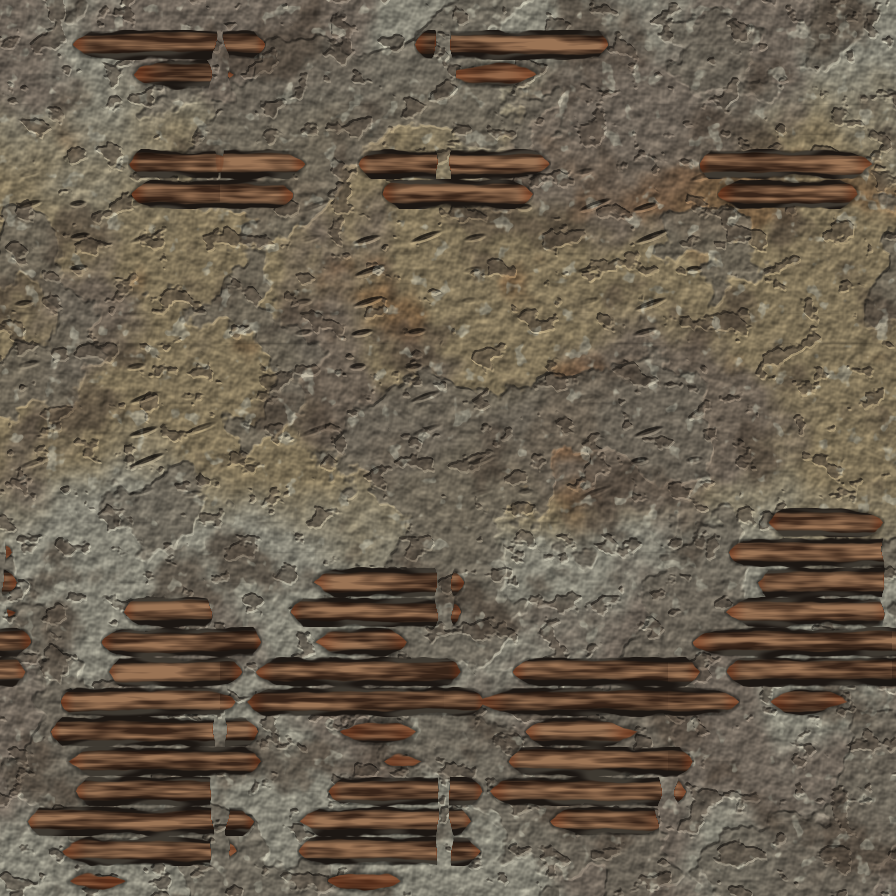
A Shadertoy shader for this texture:

```glsl
const vec3 PALE_PLASTER = vec3(0.51, 0.50, 0.45);
const vec3 OCHRE_PLASTER = vec3(0.49, 0.44, 0.34);
const vec3 TAUPE_PLASTER = vec3(0.40, 0.36, 0.32);
const vec3 UNDERCOAT = vec3(0.40, 0.375, 0.33);
const vec3 STAIN = vec3(0.29, 0.25, 0.21);
const vec3 RUST = vec3(0.42, 0.29, 0.18);
const vec3 FLECK = vec3(0.60, 0.59, 0.53);
const vec3 GAP = vec3(0.11, 0.09, 0.075);
const vec3 KEY_PLASTER = vec3(0.33, 0.31, 0.27);
const vec3 WOOD_DARK = vec3(0.22, 0.145, 0.10);
const vec3 WOOD_LIGHT = vec3(0.60, 0.45, 0.33);
const vec3 WOOD_END = vec3(0.46, 0.21, 0.10);
const float LATH_ROWS = 30.0;
const float STUDS = 4.0;
const int LOW_CLUSTERS = 10;
const int HIGH_CLUSTERS = 5;
const vec2 GOUGE_GRID = vec2(16.0, 28.0);
const vec2 LIGHT_STEP = vec2(-0.0010, 0.0022);
const float RELIEF_CONTRAST = 0.9;

vec2 hash2(vec2 p) {
    vec3 q = fract(p.xyx * vec3(0.1031, 0.1030, 0.0973));
    q += dot(q, q.yzx + 33.33);
    return fract((q.xx + q.yz) * q.zy);
}

float corner(vec2 cell, vec2 offset) {
    float a = 6.2832 * hash2(cell).x;
    return dot(vec2(cos(a), sin(a)), offset);
}

float gradientNoise(vec2 p) {
    vec2 i = floor(p), f = fract(p), e = vec2(1.0, 0.0);
    vec2 u = f * f * f * (f * (f * 6.0 - 15.0) + 10.0);
    return mix(mix(corner(i, f), corner(i + e.xy, f - e.xy), u.x),
               mix(corner(i + e.yx, f - e.yx), corner(i + e.xx, f - e.xx), u.x), u.y);
}

float fbm(vec2 p, int octaves) {
    float sum = 0.0, amp = 1.0;
    for (int i = 0; i < octaves; i++) {
        sum += amp * gradientNoise(p);
        p = p * 2.03 + 17.3;
        amp *= 0.5;
    }
    return sum;
}

// Broken areas: scattered ellipses, positive inside
float clusterField(vec2 p, vec2 center, vec2 radius) {
    vec2 d = p - center;
    d.x -= round(d.x);
    return 1.0 - length(d / radius);
}

float exposure(vec2 p) {
    float field = -1.0;
    for (int i = 0; i < LOW_CLUSTERS; i++) {
        float k = float(i);
        vec2 center = vec2(fract(0.4 + k * 0.7549), 0.06 + 0.34 * fract(0.5 + k * 0.5698));
        vec2 radius = vec2(0.12, 0.056) * (0.75 + 0.5 * hash2(vec2(k, 4.0)));
        field = max(field, clusterField(p, center, radius));
    }
    for (int i = 0; i < HIGH_CLUSTERS; i++) {
        float k = float(i);
        vec2 center = vec2(fract(0.24 + k * 0.32), 0.805 + 0.14 * mod(k, 2.0));
        field = max(field, clusterField(p, center, vec2(0.11, 0.035)));
    }
    return field;
}

// Wooden strips with dark gaps; rim is the shadow on the plaster around them
vec3 laths(vec2 p, out float hole, out float rim) {
    float row = floor(p.y * LATH_ROWS);
    float v = fract(p.y * LATH_ROWS) - 0.5;
    float soft = LATH_ROWS * (0.0006 + 0.5 / iResolution.y);

    float field = exposure(vec2(p.x, (row + 0.5) / LATH_ROWS));
    field += 0.45 * gradientNoise(vec2(p.x * 7.0, row * 7.31));
    float stud = abs(fract(p.x * STUDS + 0.52) - 0.5) / STUDS;
    stud += 0.008 * gradientNoise(p * vec2(5.0, 40.0));
    field -= 0.7 * (1.0 - smoothstep(0.002, 0.012, stud)) * step(0.3, hash2(vec2(row, 9.0)).x);

    float edge = 0.2 * fbm(p * vec2(22.0, 38.0), 3);
    float inside = 0.66 * sqrt(clamp(field / 0.16, 0.0, 1.0)) - 0.2 + edge - abs(v);
    hole = smoothstep(-soft, soft, inside);
    rim = smoothstep(-0.22, 0.0, inside) * (1.0 - smoothstep(0.42, 0.5, abs(v)));

    float bend = 0.12 * gradientNoise(vec2(p.x * 8.0, row * 5.37));
    float across = abs(v - 0.03 - bend);
    float strip = smoothstep(-soft, soft, 0.31 + 0.4 * edge - across);
    float grain = fbm(p * vec2(9.0, 125.0), 3) + 0.4 * gradientNoise(p * vec2(40.0, 170.0));
    float tone = 0.3 * (hash2(vec2(row, floor(p.x * STUDS + 0.02))).y - 0.5);
    vec3 wood = mix(WOOD_DARK, WOOD_LIGHT, clamp(0.55 + tone + 1.2 * grain, 0.0, 1.0));
    wood = mix(wood, WOOD_END, 0.6 * (1.0 - smoothstep(0.0, 0.16, field)));
    wood *= 1.0 - 0.45 * smoothstep(0.16, 0.33, across);
    float key = 0.6 * smoothstep(0.0, 0.25, gradientNoise(p * vec2(14.0, 60.0)));
    return mix(mix(GAP, KEY_PLASTER, key), wood, strip);
}

// Short slanted tool marks
float gouges(vec2 p) {
    vec2 q = p * GOUGE_GRID, id = floor(q);
    vec2 r = hash2(id + 51.0), d = fract(q) - 0.5 - 0.3 * (r.yx - 0.5);
    d.y -= d.x * (0.1 + 0.6 * r.y);
    float dash = 1.0 - smoothstep(0.5, 1.0, length(d / vec2(0.14 + 0.2 * r.y, 0.11)));
    float area = smoothstep(-0.1, 0.15, gradientNoise(p * 3.0 + 8.0));
    float band = smoothstep(0.42, 0.5, p.y) * (1.0 - smoothstep(0.76, 0.84, p.y));
    return dash * step(0.5, r.x) * area * band;
}

float topCoat(vec2 p) { return smoothstep(-0.02, 0.03, fbm(p * 5.0 + 3.0, 6) + 0.13); }

float pits(vec2 p) { return smoothstep(0.26, 0.38, fbm(p * vec2(25.0, 32.0), 4)); }

float relief(vec2 p) {
    return 0.6 * topCoat(p) - 0.6 * pits(p) - 0.9 * gouges(p) + 0.85 * fbm(p * 55.0, 3);
}

vec3 plaster(vec2 p) {
    float y = p.y + 0.14 * fbm(p * 4.0 + 31.0, 4);
    float ochre = smoothstep(0.36, 0.48, y) * (1.0 - smoothstep(0.78, 0.92, y));
    vec3 color = mix(PALE_PLASTER, OCHRE_PLASTER, ochre);
    color = mix(color, TAUPE_PLASTER, 0.85 * smoothstep(-0.05, 0.25, fbm(p * 3.5 + 12.0, 5)));
    color = mix(color, RUST, 0.5 * ochre * smoothstep(0.18, 0.55, fbm(p * 7.0 + 70.0, 4)));
    color = mix(color, UNDERCOAT, 0.8 * (1.0 - topCoat(p)));
    color = mix(color, STAIN, 0.65 * smoothstep(0.12, 0.5, fbm(p * 10.0 + 44.0, 5)));
    color = mix(color, STAIN, 0.5 * pits(p));
    color = mix(color, GAP, 0.6 * gouges(p));
    color = mix(color, FLECK, 0.6 * smoothstep(0.28, 0.5, fbm(p * 42.0 + 90.0, 3)));
    float lit = clamp(relief(p) - relief(p + LIGHT_STEP), -0.5, 0.4);
    float grit = fbm(p * 90.0 + 5.0, 2);
    return color * (1.0 + RELIEF_CONTRAST * lit + 0.22 * grit);
}

void mainImage(out vec4 fragColor, in vec2 fragCoord) {
    vec2 p = fragCoord / iResolution.y;
    float hole, rim;
    vec3 wood = laths(p, hole, rim);
    vec3 wall = plaster(p) * (1.0 - 0.4 * rim);
    fragColor = vec4(clamp(mix(wall, wood, hole), 0.0, 1.0), 1.0);
}
```
